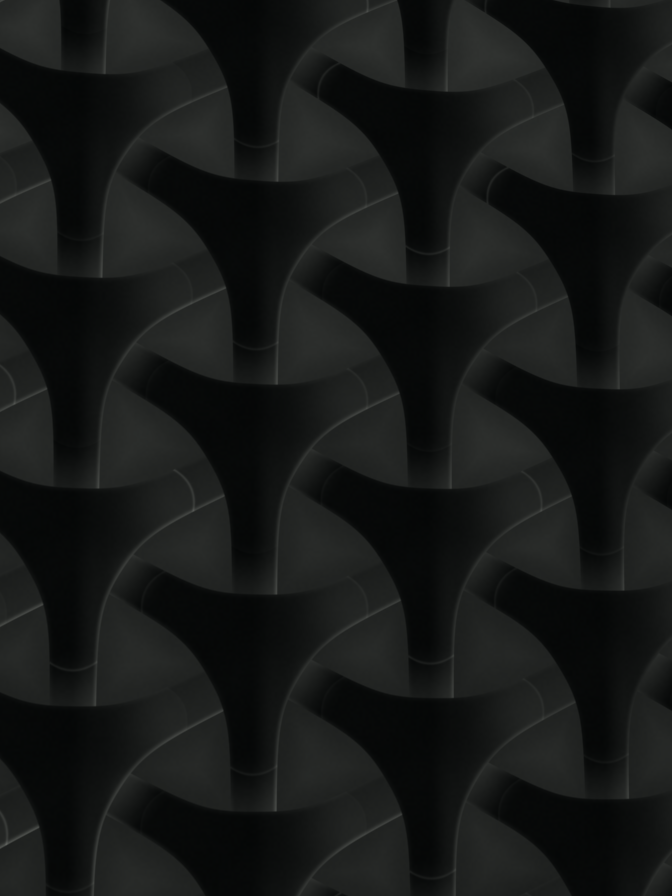
Write a Shadertoy shader that draws this pattern.

```glsl
const float COLUMN_PITCH = 0.84;    // lattice units, one row = 1
const float HUB_DROP = 0.2;         // hub centre below its upper saddle
const float ARM_LENGTH = 0.88;
const float ARM_RADIUS = 0.106;
const float BLEND = 9.0;            // lower gives rounder armpits
const float RIM_WIDTH = 0.013;
const float SEAM_WIDTH = 0.007;
const vec2 ARMPIT = vec2(0.19, 0.09);
const vec3 TINT = vec3(0.985, 1.0, 0.955);
const vec3 SHADOW_TINT = vec3(-0.002, 0.004, 0.004);

// Arm directions with y pointing down: leg, right arm, left arm
const vec2 ARMS[3] = vec2[3](vec2(0.0, 1.0), vec2(0.905, -0.425), vec2(-0.875, -0.485));
const vec3 LIT_SIDE = vec3(-1.0, 1.0, -0.25);

float hash(vec2 p) {
    p = fract(p * vec2(0.1031, 0.1137));
    p += dot(p, p.yx + 33.33);
    return fract((p.x + p.y) * p.x * 91.7);
}

float noise(vec2 p) {
    vec2 i = floor(p), f = fract(p);
    f = f * f * (3.0 - 2.0 * f);
    return mix(mix(hash(i), hash(i + vec2(1, 0)), f.x),
               mix(hash(i + vec2(0, 1)), hash(i + 1.0), f.x), f.y);
}

// Column and row coordinates of a slightly tilted lattice
vec2 latticeCoord(vec2 p) {
    vec2 c = vec2((p.x - 0.085) / 0.2, 2.0 + (p.y - 0.556) / 0.235);
    for (int i = 0; i < 5; i++) {
        float row = c.y - 2.0;
        c.y = 2.0 + (p.y - 0.556) / (0.240 - 0.0048 * c.x + 0.0039 * row);
        c.x = (p.x - 0.085 - row * (0.0029 * c.x - 0.0039)) / (0.2018 - 0.0022 * c.x);
    }
    return c;
}

// Base tone of one arm: along runs from hub to tip, across from -1 to 1
float armTone(int arm, float along, float across) {
    if (arm == 0)
        return mix(0.025, 0.085, smoothstep(-0.2, 1.0, -across))
             + 0.10 * smoothstep(0.48, 0.82, along);
    if (arm == 1)
        return mix(0.03, 0.135, smoothstep(0.05, 0.5, along)) + 0.015 * across;
    return 0.03 + (0.14 + 0.03 * across) * smoothstep(0.5, 0.77, along);
}

// Signed distance in x, grey tone in y
vec2 tripod(vec2 p, vec2 id, float rimStrength) {
    float total = 0.0, tone = 0.0, lit = 0.0, seam = 0.0;
    for (int i = 0; i < 3; i++) {
        vec2 dir = ARMS[i];
        float along = clamp(dot(p, dir), 0.0, ARM_LENGTH);
        float across = clamp(dot(p, vec2(-dir.y, dir.x)) / ARM_RADIUS, -1.0, 1.0);
        float weight = exp(-BLEND * (length(p - dir * along) - ARM_RADIUS));
        total += weight;
        lit += weight * across * LIT_SIDE[i];

        // Faint curved joint, different on each arm
        float wear = hash(id + float(i) * 17.3 + 5.0);
        float joint = along - 0.52 - 0.04 * wear - 0.035 * (1.0 - across * across);
        float line = exp(-joint * joint / (SEAM_WIDTH * SEAM_WIDTH));
        seam += weight * line * wear * wear * (i == 1 ? 0.10 : 0.07);
        tone += weight * (armTone(i, along, across) - 0.012 * smoothstep(0.0, 0.01, joint));
    }
    float dist = -log(total) / BLEND;
    tone = (tone + seam) / total;

    // Light catching the rim and the right armpit
    float rim = exp(-dist * dist / (RIM_WIDTH * RIM_WIDTH));
    vec2 toPit = p - ARMPIT;
    float glow = exp(-dot(toPit, toPit) / 0.012) * exp(min(dist, 0.0) / 0.035);
    tone += rimStrength * (rim * (0.025 + 0.11 * max(lit / total, 0.0)) + 0.07 * glow);
    return vec2(dist, tone);
}

void mainImage(out vec4 fragColor, in vec2 fragCoord) {
    vec2 p = vec2(fragCoord.x, iResolution.y - fragCoord.y) / iResolution.y;
    vec2 cell = latticeCoord(p);
    vec2 q = cell * vec2(COLUMN_PITCH, 1.0);
    float pixel = 1.0 / (0.235 * iResolution.y);
    float rimStrength = mix(1.1, 0.55, clamp(p.x / 0.75, 0.0, 1.0)) * (0.75 + 0.5 * noise(q * 1.7));

    // Keep the two uppermost layers: depth, coverage, tone
    vec3 front = vec3(10.0, 0.0, 0.0), behind = front;
    float nearest = 1.0;
    float column = floor(cell.x + 0.5);
    for (int i = -1; i <= 1; i++) {
        float col = column + float(i);
        float shift = 0.5 * mod(col, 2.0) + HUB_DROP;
        float row = floor(q.y - shift + 0.5);
        for (int j = -1; j <= 1; j++) {
            vec2 id = vec2(col, row + float(j));
            vec2 local = q - vec2(col * COLUMN_PITCH, id.y + shift);
            vec2 shape = tripod(local, id + 20.0, rimStrength);
            nearest = min(nearest, shape.x);
            float cover = smoothstep(pixel, -pixel, shape.x);
            vec3 layer = vec3(length(local), cover, shape.y);
            if (cover > 0.0) {
                if (layer.x < front.x) { behind = front; front = layer; }
                else if (layer.x < behind.x) behind = layer;
            }
        }
    }

    // Dusty back panel with soft contact shading
    float tone = mix(0.182, 0.142, p.y) + 0.03 * (noise(q * 2.3 + 9.0) - 0.5);
    tone += 0.008 * (noise(q * 9.0) - 0.5);
    tone *= mix(0.86, 1.04, smoothstep(0.0, 0.16, nearest));
    tone = mix(tone, behind.z, behind.y);
    tone = mix(tone, front.z, front.y);
    tone += 0.006 * (noise(q * 70.0) - 0.5);
    fragColor = vec4(max(tone * TINT + SHADOW_TINT, 0.0), 1.0);
}
```
